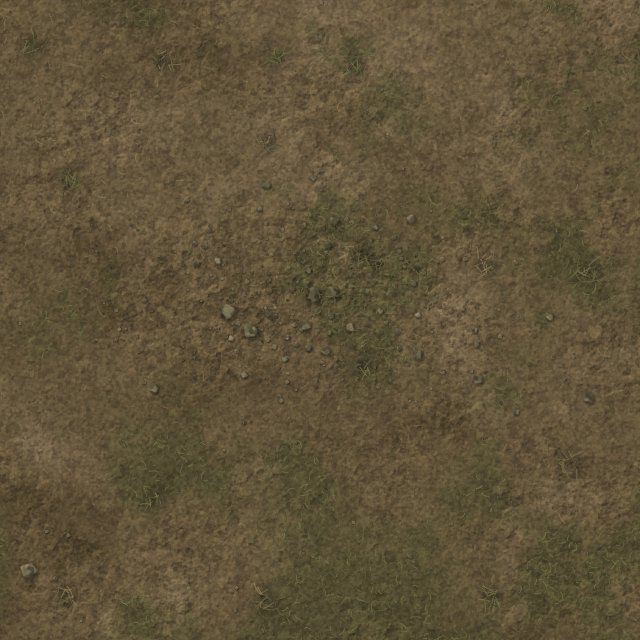
Write a Shadertoy shader that draws this texture.

```glsl
#define SOIL vec3(0.383, 0.325, 0.226)
#define DRY_SOIL vec3(0.465, 0.398, 0.295)
#define DAMP_SOIL vec3(0.300, 0.250, 0.164)
#define MOSS vec3(0.358, 0.334, 0.212)
#define GRASS vec3(0.430, 0.440, 0.265)
#define STRAW vec3(0.570, 0.500, 0.355)
#define STONE vec3(0.485, 0.440, 0.335)
#define LIGHT vec2(-0.6, 0.8)
#define RUBBLE_CENTER vec2(0.50, 0.53)
#define RUBBLE_SIZE vec2(0.21, 0.12)

vec3 hash3(vec2 p) {
    vec3 q = fract(p.xyx * vec3(0.1031, 0.1030, 0.0973));
    q += dot(q, q.yxz + 33.33);
    return fract((q.xxy + q.yzz) * q.zyx);
}
// Smooth cellular noise: cell values blended by distance
float cellular(vec2 p) {
    vec2 sum = vec2(0.0);
    for (int k = 0; k < 9; k++) {
        vec2 id = floor(p) + vec2(k % 3 - 1, k / 3 - 1);
        vec3 h = hash3(id + 57.0);
        vec2 d = p - id - h.xy;
        sum += exp(-9.0 * dot(d, d)) * vec2(h.z, 1.0);
    }
    return sum.x / sum.y;
}
// Octaves of cellular noise, centred on zero
float layered(vec2 p, int octaves) {
    float sum = 0.0, amp = 0.5;
    for (int i = 0; i < octaves; i++) {
        sum += amp * (cellular(p) - 0.5);
        p = mat2(1.6, 1.2, -1.2, 1.6) * p + 13.7;
        amp *= 0.62;
    }
    return sum;
}
float rubbleAt(vec2 uv) {
    vec2 e = (uv - RUBBLE_CENTER) / RUBBLE_SIZE;
    return exp(-dot(e, e));
}
// Scattered curved blades: x is coverage, y is tone
vec2 blades(vec2 p, float cover, float width) {
    vec2 result = vec2(0.0, 0.5);
    for (int k = 0; k < 9; k++) {
        vec2 id = floor(p) + vec2(k % 3 - 1, k / 3 - 1);
        vec3 h = hash3(id + 211.0), g = hash3(id + 419.0);
        float a = 6.2832 * g.x;
        vec2 d = mat2(cos(a), sin(a), -sin(a), cos(a)) * (p - id - h.xy);
        d.y += (g.y - 0.5) * 1.6 * d.x * d.x;
        float dist = length(vec2(max(abs(d.x) - mix(0.1, 0.45, g.z), 0.0), d.y));
        float m = smoothstep(width * 1.9, width * 0.2, dist) * smoothstep(h.z, h.z + 0.15, cover);
        if (m > result.x) result = vec2(m, g.y);
    }
    return result;
}
// Faceted stones with a soft shadow, densest in the rubble
vec3 addStones(vec3 col, vec2 uv, float scale, float density, float strength) {
    vec2 p = uv * scale;
    for (int k = 0; k < 9; k++) {
        vec2 id = floor(p) + vec2(k % 3 - 1, k / 3 - 1);
        vec3 h = hash3(id + scale), g = hash3(id + scale + 91.0);
        vec2 center = id + 0.15 + 0.7 * h.xy, d = p - center;
        if (h.z > density * rubbleAt(center / scale) + 0.015) continue;
        float r = mix(0.14, 0.38, g.x * g.x), edge = -1.0;
        for (int i = 0; i < 7; i++) {
            float j = float(i), a = 0.898 * (j + 0.7 * fract(g.y * 7.0 + j * 0.37)) + 6.28 * g.z;
            edge = max(edge, dot(d, vec2(cos(a), sin(a))) - r * (0.75 + 0.3 * fract(g.z * 9.0 + j * 0.61)));
        }
        col *= 1.0 - 0.42 * strength * smoothstep(1.5 * r, 0.7 * r, length(d + LIGHT * r * 0.4));
        float tone = 0.82 + 0.25 * g.y + 0.12 * dot(d / r, LIGHT) + 0.7 * (cellular(uv * 150.0) - 0.5);
        vec3 face = STONE * mix(vec3(1.0), vec3(0.94, 0.99, 0.98), g.z) * tone;
        col = mix(col, face, strength * smoothstep(0.03, -0.06, edge));
    }
    return col;
}
// Ragged tufts of grass or dry straw
vec3 addTufts(vec3 col, vec2 uv) {
    vec2 p = uv * 6.0, id = floor(p);
    vec3 h = hash3(id + 33.0);
    if (h.z > 0.42) return col;
    vec2 d = p - id - 0.3 - 0.4 * h.xy;
    col *= 1.0 - 0.28 * exp(-dot(d, d) * 90.0);
    vec3 tint = mix(GRASS, STRAW, fract(h.z * 17.0));
    for (int i = 0; i < 24; i++) {
        vec3 g = hash3(id * 19.0 + float(i) * 3.0 + 5.0), s = hash3(id * 23.0 + float(i) * 7.0);
        vec2 dir = vec2(cos(6.28 * g.x), sin(6.28 * g.x)), q = d - (s.xy - 0.5) * 0.16;
        float along = dot(q, dir);
        float side = dot(q, vec2(-dir.y, dir.x)) + (g.z - 0.5) * 7.0 * along * along;
        float dist = length(vec2(along - clamp(along, 0.0, mix(0.03, 0.12, g.y)), side));
        col = mix(col, tint * (0.5 + 0.55 * s.z), 0.7 * smoothstep(0.010, 0.001, dist));
    }
    return col;
}
void mainImage(out vec4 fragColor, in vec2 fragCoord) {
    vec2 uv = fragCoord / iResolution.y, away = uv - vec2(0.14, 0.74);
    float broad = layered(uv * 5.0, 5), patches = layered(uv * 6.0 + 31.0, 5);
    float rubble = rubbleAt(uv), dry = exp(-dot(away, away) * 22.0);
    // Soil: broad stains, moss and a dry upper left
    vec3 col = mix(SOIL, DRY_SOIL, 0.75 * smoothstep(0.03, 0.42, broad));
    col = mix(col, DAMP_SOIL, 0.75 * smoothstep(0.03, 0.42, -broad));
    col = mix(col, DRY_SOIL, 0.25 * dry);
    col = mix(col, MOSS, 0.7 * smoothstep(-0.06, 0.32, patches + 0.16 * (0.5 - uv.y) - 0.15 * dry));
    // Fine grain lit from the upper left
    float grain = layered(uv * 70.0, 3);
    float relief = grain - layered((uv + LIGHT * 0.0025) * 70.0, 3);
    float rough = 0.65 + 0.45 * rubble + 0.5 * smoothstep(-0.1, 0.2, layered(uv * 9.0 + 7.0, 2));
    col *= 1.0 + rough * (0.36 * grain + 0.42 * relief) + 0.24 * (cellular(uv * 230.0) - 0.5);
    // Pebbles, then larger stones
    col = addStones(col, uv, 90.0, 0.65, 0.55);
    col = addStones(col, uv, 30.0, 0.55, 0.8);
    // Grass in mossy patches, then straw and tufts
    float lawn = smoothstep(0.06, 0.32, patches + 0.08 * (0.5 - uv.y) + 0.05 * rubble);
    for (int i = 0; i < 3; i++) {
        vec2 b = blades(uv * (58.0 + 13.0 * float(i)) + 40.0 * float(i), 0.75 * lawn, 0.06);
        col = mix(col * (1.0 - 0.04 * lawn), GRASS * (0.55 + 0.6 * b.y), 0.6 * b.x);
    }
    vec2 straw = blades(uv * 60.0 + 90.0, 0.14 + 0.16 * dry, 0.055);
    col = mix(col, STRAW * (0.7 + 0.35 * straw.y), 0.55 * straw.x);
    fragColor = vec4(addTufts(col, uv), 1.0);
}
```
